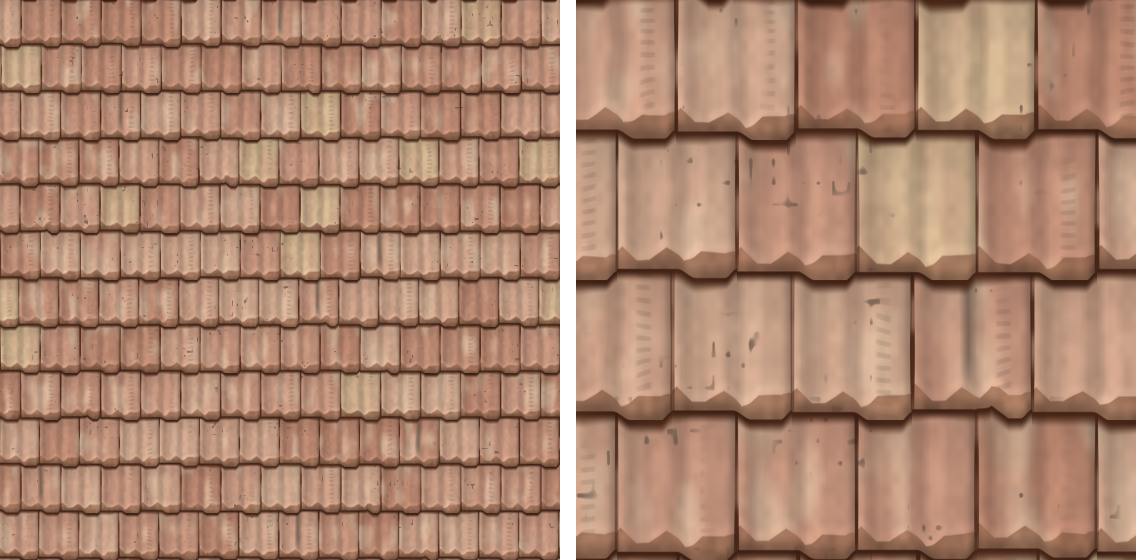
Left: the whole. Right: its middle third, enlarged.
Reproduce this texture procedurally as a WebGL 1 fragment shader.

```glsl
precision highp float;
// Weathered clay roof tiles: staggered overlapping courses with ribs, bevelled lips and stains.
uniform vec2 u_resolution;

#define GRID vec2(14.0, 12.0)
#define SEAM_HALF_WIDTH 0.016
#define LIP_HEIGHT 0.065
#define RIB_LIP 0.11
#define SHADOW_DEPTH 0.105
#define RELIEF 0.17
#define CREAM_TILES 0.08
#define STREAKED_TILES 0.05
#define CHIPPED_TILES 0.07

const vec3 CLAY = vec3(0.735, 0.555, 0.470);
const vec3 DEEP_CLAY = vec3(0.670, 0.475, 0.390);
const vec3 PALE_CLAY = vec3(0.790, 0.670, 0.570);
const vec3 CREAM = vec3(0.775, 0.675, 0.535);
const vec3 LIP = vec3(0.560, 0.390, 0.295);
const vec3 GAP = vec3(0.250, 0.125, 0.070);
const vec3 SOOT = vec3(0.430, 0.350, 0.300);

float hash(vec2 p) {
  vec3 q = fract(vec3(p.xyx) * vec3(0.1031, 0.1030, 0.0973));
  q += dot(q, q.yzx + 33.33);
  return fract((q.x + q.y) * q.z);
}

// Value noise whose lattice wraps after "cells" steps over the canvas.
float noise(vec2 uv, vec2 cells) {
  vec2 p = uv * cells, i = floor(p), f = fract(p);
  f = f * f * (3.0 - 2.0 * f);
  vec2 a = mod(i, cells), b = mod(i + 1.0, cells);
  return mix(mix(hash(a), hash(vec2(b.x, a.y)), f.x),
             mix(hash(vec2(a.x, b.y)), hash(b), f.x), f.y);
}

float tent(float x, float center, float halfWidth) {
  return max(0.0, 1.0 - abs(x - center) / halfWidth);
}

// Three ribs: narrow left, low middle, broad right.
float ribs(float x) {
  return tent(x, 0.03, 0.13) + 0.75 * tent(x, 0.42, 0.15)
       + min(1.0, 1.7 * tent(x, 0.82, 0.25));
}

// Horizontal position along a course, measured in tiles.
float along(float x, float row) {
  float r = mod(row, GRID.y);
  return x - 0.5 * mod(r, 2.0) + 0.07 * (hash(vec2(r, 71.0)) - 0.5);
}

// Height of the lower tile edge above its course line.
float lowerEdge(float x, float row) {
  float s = along(x, row), u = fract(s);
  vec2 id = mod(vec2(floor(s), row), GRID);
  float drop = smoothstep(0.50, 0.66, u) * (1.0 - smoothstep(0.90, 1.0, u));
  float chip = step(1.0 - CHIPPED_TILES, hash(id + 43.0)) * tent(u, 0.66, 0.14);
  return 0.070 - 0.065 * drop + 0.03 * (hash(id + 17.0) - 0.5) + 0.09 * chip;
}

// One course; y runs from its course line up to the course above.
vec3 course(vec2 uv, float row, float y, vec2 aa) {
  float x = uv.x * GRID.x, s = along(x, row), u = fract(s);
  vec2 id = mod(vec2(floor(s), row), GRID);
  float tone = hash(id + 3.0);

  // Clay tone and vertical weathering
  float stain = noise(uv, vec2(70.0, 24.0));
  float blotch = noise(uv, vec2(42.0, 36.0));
  float grain = noise(uv, vec2(210.0, 144.0));
  vec3 color = mix(CLAY, DEEP_CLAY, 0.75 * smoothstep(0.45, 1.0, tone));
  color = mix(color, PALE_CLAY, 0.5 * (1.0 - smoothstep(0.0, 0.4, tone)));
  color = mix(color, PALE_CLAY, 0.8 * smoothstep(0.45, 0.85, 0.6 * stain + 0.4 * blotch));
  float cream = step(1.0 - CREAM_TILES, hash(id + 29.0));
  color = mix(color, CREAM, cream * (0.5 + 0.4 * stain));
  color *= 0.965 + 0.07 * grain;

  // Wavering rib relief lit from the left
  float w = u + 0.04 * (blotch - 0.5);
  color *= 1.0 + RELIEF * (ribs(w + 0.04) - ribs(w - 0.04)) + 0.05 * (ribs(w) - 0.5);
  color *= 1.0 - 0.08 * smoothstep(0.6, 1.0, y);

  // Faint tick marks beside the broad rib
  float ticks = smoothstep(0.4, 0.9, 0.5 + 0.5 * cos(y * 70.0 + 7.0 * blotch));
  ticks *= smoothstep(0.0, 0.04, 0.08 - abs(u - 0.76)) * step(0.4, hash(id + 51.0));
  color *= 1.0 - 0.09 * ticks * smoothstep(0.2, 0.6, stain);

  // Soot streaks and dark specks
  float streak = step(1.0 - STREAKED_TILES, hash(id + 63.0));
  streak *= tent(u + 0.05 * (stain - 0.5), 0.48, 0.08) * smoothstep(0.15, 0.5, y);
  color = mix(color, SOOT, 0.8 * streak);
  float speck = smoothstep(0.84, 0.97, noise(uv, vec2(224.0, 156.0)));
  color = mix(color, SOOT, 0.8 * speck * smoothstep(0.6, 0.8, noise(uv, vec2(28.0, 30.0))));

  // Bevelled front lip, taller below the ribs
  float rise = y - lowerEdge(x, row);
  float lipTop = LIP_HEIGHT + RIB_LIP * ribs(w) + 0.04 * (blotch - 0.5);
  vec3 lip = mix(LIP, color, 0.22) * (0.80 + 0.22 * smoothstep(0.0, 0.12, rise) + 0.12 * (grain - 0.5));
  lip *= 0.92 + 0.16 * stain;
  color *= 1.0 + 0.06 * (1.0 - smoothstep(0.0, 0.08, abs(rise - lipTop - 0.03)));
  color = mix(lip, color, smoothstep(-1.2 * aa.y, 1.2 * aa.y, rise - lipTop));

  // Seam of uneven strength, shaded on its left and lit on its right
  float seam = min(u, 1.0 - u) + 0.012 * (stain - 0.5);
  color *= 1.0 - 0.15 * (1.0 - smoothstep(0.0, 0.09, 1.0 - u));
  color *= 1.0 + 0.06 * tent(u, 0.06, 0.05);
  float gap = 1.0 - smoothstep(SEAM_HALF_WIDTH - 0.7 * aa.x, SEAM_HALF_WIDTH + 0.7 * aa.x, seam);
  float worn = 0.45 + 0.45 * smoothstep(0.2, 0.75, noise(uv, vec2(28.0, 48.0)));
  color = mix(color, GAP, gap * worn);

  // Shadow cast by the course above
  float depth = 1.0 + lowerEdge(x, row + 1.0) - y;
  float reach = SHADOW_DEPTH * (0.75 + 0.5 * blotch);
  float shade = 1.0 - smoothstep(0.01, reach, depth);
  return mix(color, GAP * (0.8 + 0.3 * blotch), 0.96 * shade);
}

void main() {
  vec2 uv = gl_FragCoord.xy / u_resolution;
  vec2 aa = GRID / u_resolution;
  float row = floor(uv.y * GRID.y), y = fract(uv.y * GRID.y);
  float edge = lowerEdge(uv.x * GRID.x, row);
  vec3 below = course(uv, row - 1.0, y + 1.0, aa);
  vec3 front = course(uv, row, y, aa);
  gl_FragColor = vec4(mix(below, front, smoothstep(-aa.y, aa.y, y - edge)), 1.0);
}
```
